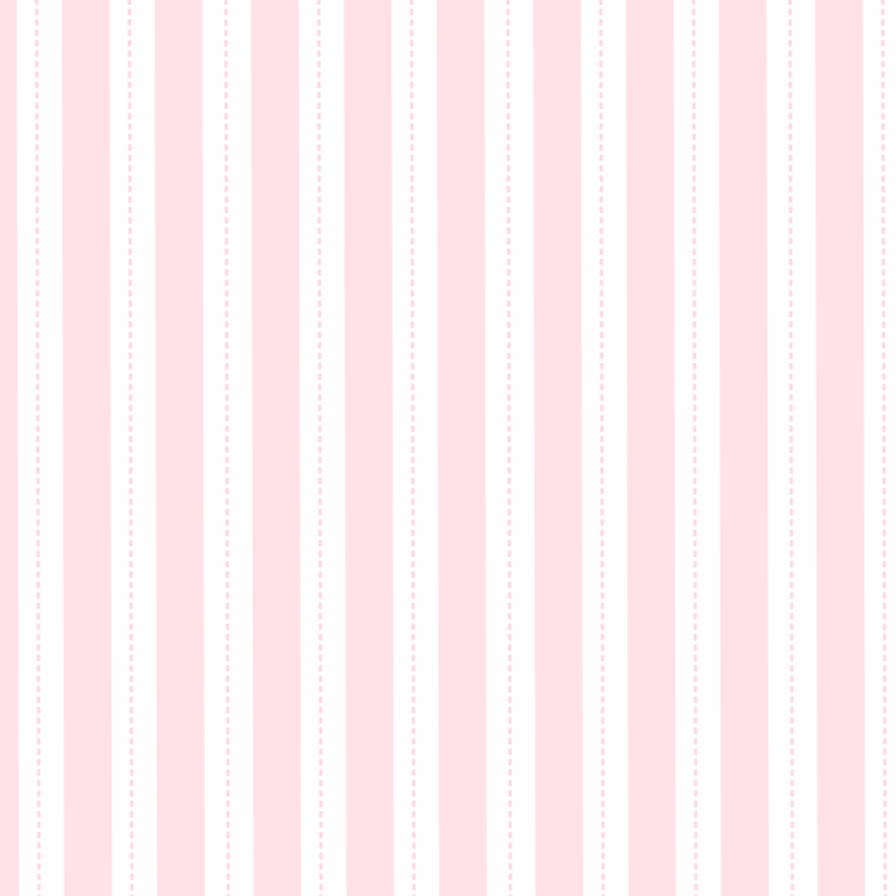
Give the GLSL for this pattern, as a Shadertoy shader.

```glsl
// Soft pink vertical stripes on white, with a fine dashed seam in each gap.
// Stripes come in groups of three whose last gap is slightly wider; the whole
// cloth leans a little. Each part is a signed distance, softly thresholded.

#define GROUP_WIDTH   0.3148  // three stripes and their gaps
#define STRIPE_STEP   0.1036  // spacing inside a group
#define FIRST_STRIPE -0.0080  // centre of the first stripe at the top edge
#define STRIPE_HALF   0.0266
#define SEAM_OFFSET   0.0547  // seam lies this far left of each stripe centre
#define DASH_COUNT    86.0
#define DASH_HALF     vec2(0.0019, 0.0036)
#define LEAN          0.0027  // rightward drift from top to bottom
#define SOFTNESS      0.0013
#define WHITE         vec3(1.00, 0.995, 0.995)
#define PINK          vec3(1.00, 0.882, 0.910)
#define SEAM_PINK     vec3(0.99, 0.855, 0.890)

// Signed offset from the nearest multiple of the period.
float repeatCentred(float x, float period) {
    return x - period * round(x / period);
}

// Coverage of a shape from its signed distance.
float cover(float dist, float blur) {
    return 1.0 - smoothstep(-blur, blur, dist);
}

void mainImage(out vec4 fragColor, in vec2 fragCoord) {
    vec2 uv = fragCoord / iResolution.xy;
    float fromTop = 1.0 - uv.y;
    float x = uv.x - LEAN * fromTop - FIRST_STRIPE;
    float blur = max(SOFTNESS, 0.7 / min(iResolution.x, iResolution.y));

    // Nearest stripe and seam among the three in a group
    float stripeX = 1.0;
    float seamX = 1.0;
    for (int i = 0; i < 3; i++) {
        float local = x - float(i) * STRIPE_STEP;
        stripeX = min(stripeX, abs(repeatCentred(local, GROUP_WIDTH)));
        seamX = min(seamX, abs(repeatCentred(local + SEAM_OFFSET, GROUP_WIDTH)));
    }

    // Dashes along the seam
    float dashY = abs(repeatCentred(fromTop - 0.0018, 1.0 / DASH_COUNT));
    vec2 dashEdge = vec2(seamX, dashY) - DASH_HALF;
    float dash = cover(dashEdge.x, blur) * cover(dashEdge.y, blur);

    vec3 colour = mix(WHITE, PINK, cover(stripeX - STRIPE_HALF, blur));
    colour = mix(colour, SEAM_PINK, dash);
    fragColor = vec4(colour, 1.0);
}
```
